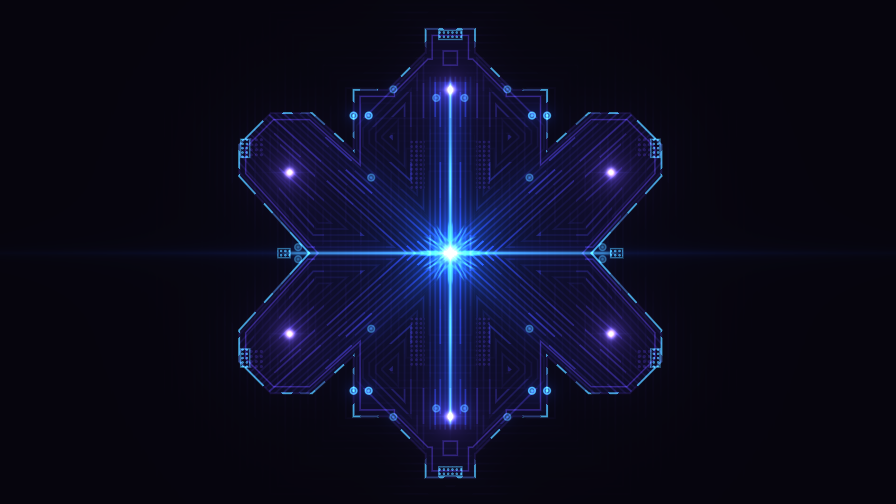
A Shadertoy shader for this background:

```glsl
float hash(vec2 p) {
    return fract(sin(dot(p, vec2(127.1, 311.7))) * 4375.85);
}

// Soft line of half-width w around distance d
float stroke(float d, float w) {
    float px = 100.0 / iResolution.y;
    return smoothstep(w + px * 0.7, w - px * 0.7, abs(d)) * min(1.0, 2.0 * w / px + 0.3);
}

// Parallel traces across c, broken into segments of varied light along t
float traces(float c, float t, float period) {
    float id = floor(c / period);
    float d = (fract(c / period) - 0.5) * period;
    float segment = hash(vec2(id, floor(t / 7.0 + hash(vec2(id, 4.0)) * 5.0)));
    return stroke(d, 0.17) * (0.2 + 0.8 * segment * segment);
}

float box(vec2 p, vec2 halfSize) {
    vec2 d = abs(p) - halfSize;
    return max(d.x, d.y);
}

float inside(float d) {
    return smoothstep(0.2, -0.2, d);
}

// Grid of small round pads
float pads(vec2 p, float period) {
    vec2 cell = (fract(p / period) - 0.5) * period;
    return smoothstep(0.4, 0.2, length(cell) / period);
}

// Outer edge of the mirrored emblem: tower, shoulders and diagonal wing
float emblem(vec2 q, float v) {
    float tower = max(q.x - 4.9, q.y - 44.5);
    float slope = max(max((q.x + q.y - 44.8) * 0.7, q.x - 12.4), q.y - 39.8);
    float shoulder = max(q.x - 19.2, q.y - 32.4);
    float wing = max(max(v - 2.3, (1.1 * (q.x - 28.0) - q.y) * 0.67),
                     max(max(q.x - 41.9, q.y - 27.8), (q.x + q.y - 63.4) * 0.7));
    return min(min(tower, slope), min(shoulder, wing));
}

void mainImage(out vec4 fragColor, in vec2 fragCoord) {
    // Canvas height is 100 units, folded into one quadrant
    vec2 p = (fragCoord - 0.5 * iResolution.xy) / iResolution.y * 100.0 - vec2(0.46, -0.23);
    vec2 q = abs(p);
    float r = length(p);
    float v = (q.y - 0.9 * q.x) * 0.743;
    float u = dot(q, vec2(0.743, 0.669));

    vec3 violet = vec3(0.25, 0.17, 0.62);
    vec3 blue = vec3(0.10, 0.26, 0.88);
    vec3 cyan = vec3(0.30, 0.80, 0.98);

    // Backdrop with ghost circuitry around the emblem
    float edge = emblem(q, v);
    float body = inside(edge);
    float ghost = exp(-max(edge, 0.0) / 5.0);
    vec3 col = vec3(0.022, 0.018, 0.047) + vec3(0.012, 0.009, 0.035) * exp(-r / 40.0);
    col += vec3(0.018, 0.014, 0.05) * ghost * (0.3 + traces(box(q, vec2(20.0, 32.0)), q.x + q.y, 1.5));
    col += vec3(0.018, 0.016, 0.062) * body;

    // Nested traces: upper chevrons, side channels, diagonal arm and spine
    float upper = min(min(v - 2.3, 19.2 - q.x), min(q.x - 4.7, (44.8 - q.x - q.y) * 0.7));
    float side = min(min(-v - 6.0, q.y - 0.6), (q.y - 1.1 * (q.x - 28.0)) * 0.67);
    float arm = max(v - 2.3, -v - 6.0);
    float spine = max(q.x - 4.7, q.y - 35.0);
    float chevrons = traces(upper, q.y, 1.25) * inside(-upper);
    float channels = traces(side, q.x, 1.2) * inside(-side);
    float rails = traces(v, u, 1.04) * inside(arm);
    float columns = traces(q.x + 0.5, q.y, 1.0) * inside(spine);
    float warmth = exp(-r / 15.0);
    vec3 traceColor = mix(violet, blue, clamp(warmth * 1.5, 0.0, 1.0));
    float fade = 0.45 + 1.0 * warmth;
    col += traceColor * body * fade * (0.75 * chevrons + 0.8 * channels + 1.05 * rails);
    col += mix(blue, violet, 0.3) * columns * (0.55 + 0.6 * warmth);
    col += blue * 0.28 * exp(-q.x * q.x / 8.0) * inside(q.y - 34.0);
    col += blue * 0.16 * exp(-v * v / 12.0 - r / 18.0) * body;
    col += violet * 0.28 * pads(q, 0.9) * inside(box(q - vec2(6.6, 17.5), vec2(1.5, 5.0)));
    col += violet * 0.3 * pads(q, 1.0) * inside(box(q - vec2(38.5, 21.0), vec2(1.7, 2.0)));

    // Broken luminous border and its inner rail
    float piece = hash(floor(vec2(q.x - q.y, q.x + q.y) / 3.6));
    float gap = smoothstep(0.25, 0.6, piece);
    col += mix(violet, cyan, gap) * stroke(edge, 0.18) * (0.2 + 0.55 * gap);
    col += violet * 0.6 * stroke(edge + 1.3, 0.14);

    // Connector panels at the tips
    float topPanel = box(q - vec2(0.0, 43.3), vec2(2.3, 0.9));
    float sidePanel = box(q - vec2(40.7, 20.8), vec2(0.9, 1.8));
    float endPanel = box(q - vec2(33.0, 0.0), vec2(1.2, 0.9));
    float panel = min(min(topPanel, sidePanel), endPanel);
    col += cyan * (0.5 * stroke(panel, 0.13) + 0.6 * pads(q, 0.85) * inside(panel));
    col += violet * 0.5 * stroke(box(q - vec2(0.0, 38.7), vec2(1.4, 1.4)), 0.15);

    // Ring terminals and small sparks
    vec2 terminals[6] = vec2[6](vec2(16.2, 27.3), vec2(19.2, 27.3), vec2(15.7, 15.0),
                                vec2(2.8, 30.8), vec2(11.3, 32.5), vec2(30.2, 1.2));
    for (int i = 0; i < 6; i++) {
        float d = length(q - terminals[i]);
        float power = i < 2 ? 1.0 : 0.55;
        col += cyan * power * (0.7 * stroke(d - 0.65, 0.15) + 0.8 * exp(-d * d * 5.0));
        col += blue * power * 0.25 * exp(-d * 0.9);
    }

    // Violet lamps on the arms
    vec2 lamps[2] = vec2[2](vec2(0.0, 32.4), vec2(31.9, 16.0));
    for (int i = 0; i < 2; i++) {
        vec2 d = q - lamps[i];
        float dist = length(d);
        col += vec3(0.95, 0.85, 1.0) * exp(-dist * dist * 1.6);
        col += vec3(0.40, 0.26, 0.88) * (0.65 * exp(-dist / 1.6) + 0.13 * exp(-dist / 4.5));
        col += vec3(0.3, 0.3, 0.8) * 0.4 * exp(-abs(d.x * d.y) * 2.0 - dist / 1.7);
    }

    // Cross beams and the wide horizontal flare
    float vertical = exp(-q.x * q.x * 9.0) * smoothstep(35.5, 32.0, q.y);
    float horizontal = exp(-q.y * q.y * 9.0) * smoothstep(35.0, 30.0, q.x);
    float swell = 0.6 + 0.35 * exp(-pow((q.y - 15.0) / 6.0, 2.0));
    col += cyan * (vertical * swell + horizontal * (0.5 + 0.4 * exp(-q.x / 14.0)));
    col += blue * 0.32 * exp(-q.y / 0.6 - q.x / 42.0);
    col += blue * 0.09 * exp(-q.y / 3.5 - q.x / 35.0);

    // Core with short petals
    float angle = atan(q.y, q.x);
    float rays = pow(abs(cos(angle * 4.0)), 14.0);
    float petals = stroke(abs(sin(angle * 6.0)) * r * 0.17 - 0.35, 0.13);
    col += cyan * 0.4 * petals * smoothstep(2.0, 3.0, r) * smoothstep(6.5, 5.0, r);
    col += cyan * 0.45 * rays * exp(-r / 2.8);
    col += vec3(0.05, 0.42, 0.85) * (0.85 * exp(-r / 3.6) + 0.22 * exp(-r / 9.0));
    col += vec3(0.8, 0.95, 1.0) * 1.3 * exp(-r * r / 2.2);

    fragColor = vec4(min(col, 1.0), 1.0);
}
```
